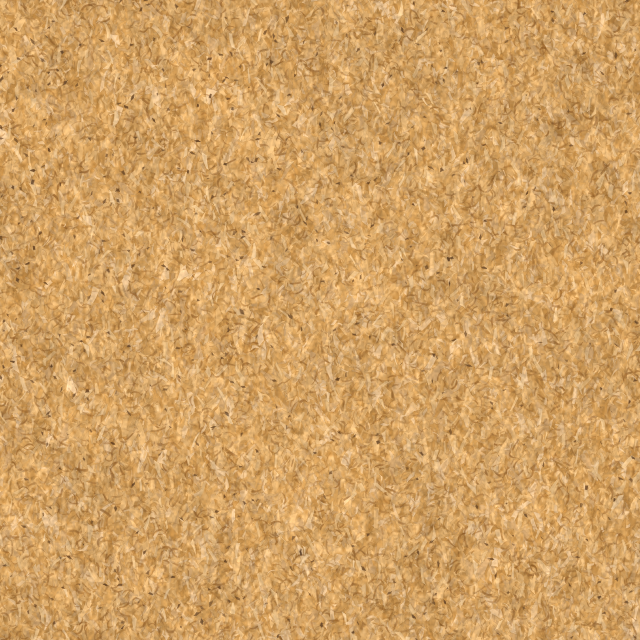
A three.js fragment shader for this texture:

```glsl
varying vec2 vUv;

const vec3 HONEY = vec3(0.83, 0.65, 0.41);
const vec3 OCHRE = vec3(0.78, 0.58, 0.32);
const vec3 STRAW = vec3(0.90, 0.72, 0.48);
const vec3 DUST = vec3(0.77, 0.61, 0.42);
const vec3 CREAM = vec3(0.90, 0.76, 0.59);
const vec3 AMBER = vec3(0.69, 0.49, 0.24);
const vec3 PALE = vec3(0.94, 0.82, 0.64);
const vec3 BARK = vec3(0.52, 0.31, 0.11);
const vec3 SPECK = vec3(0.28, 0.17, 0.09);

const float EDGE = 0.0012;          // softness of chip outlines
const float SHADOW_WIDTH = 0.0020;  // dark rim around chips
const float SHADOW = 0.06;
const float FIBRE = 0.13;
const float GRAIN = 0.13;
const float CLUSTER = 0.09;
const float MOTTLE = 0.06;
const float GAIN = 1.075;
const vec2 FIBRE_FREQ = vec2(260.0, 45.0);
const float GRAIN_FREQ = 300.0;
const vec2 CLUSTER_FREQ = vec2(48.0, 30.0);
const float MOTTLE_FREQ = 9.0;

float hash(vec2 p) {
  return fract(sin(dot(p, vec2(12.9898, 78.233))) * 43758.5453);
}

float noise(vec2 p) {
  vec2 i = floor(p);
  vec2 f = fract(p);
  f = f * f * (3.0 - 2.0 * f);
  float low = mix(hash(i), hash(i + vec2(1.0, 0.0)), f.x);
  float high = mix(hash(i + vec2(0.0, 1.0)), hash(i + vec2(1.0, 1.0)), f.x);
  return mix(low, high, f.y);
}

vec3 woodColour(float pick) {
  if (pick < 0.24) return HONEY;
  if (pick < 0.44) return OCHRE;
  if (pick < 0.61) return STRAW;
  if (pick < 0.76) return DUST;
  if (pick < 0.90) return CREAM;
  return AMBER;
}

// Signed distance to a bent, tapered chip with slanted ends
float chipDistance(vec2 p, vec2 halfSize, float bend, float taper, float slant) {
  float along = p.y / halfSize.y;
  p.x += bend * halfSize.y * (along * along - 0.3);
  float width = halfSize.x * (1.0 - taper * clamp(along, -1.0, 1.0));
  return max(abs(p.x) - width, abs(p.y + slant * p.x) - halfSize.y);
}

// One chip per grid cell; size is the half width and half length in cells,
// spread is the deviation from vertical, tint.a the pull towards tint.rgb
void addChips(inout vec3 col, vec2 uv, float grid, vec2 size, float chance,
              float spread, float bendiness, vec4 tint, float opacity) {
  vec2 home = floor(uv * grid);
  for (int y = -1; y <= 1; y++) {
    for (int x = -1; x <= 1; x++) {
      vec2 cell = home + vec2(float(x), float(y));
      vec2 id = cell + grid * 1.37;
      if (hash(id) > chance) continue;

      vec2 jitter = vec2(hash(id + 0.31), hash(id + 0.73));
      vec2 p = uv - (cell + jitter) / grid;
      float angle = (hash(id + 1.19) + hash(id + 2.41) - 1.0) * spread;
      float c = cos(angle);
      float s = sin(angle);
      p = vec2(c * p.x + s * p.y, c * p.y - s * p.x);

      vec2 halfSize = size / grid;
      halfSize *= vec2(mix(0.4, 1.0, hash(id + 3.57)), mix(0.4, 1.0, hash(id + 4.83)));
      float bend = (hash(id + 5.29) - 0.5) * bendiness;
      float taper = (hash(id + 6.61) - 0.5) * 1.3;
      float slant = (hash(id + 7.17) - 0.5) * 2.4;
      float d = chipDistance(p, halfSize, bend, taper, slant);
      if (d > SHADOW_WIDTH) continue;

      float fibre = noise(p * FIBRE_FREQ + jitter * 90.0) - 0.5;
      d += fibre * 0.0022;
      float cover = opacity * mix(0.65, 1.0, hash(id + 9.43));
      vec3 wood = mix(woodColour(hash(id + 8.39)), tint.rgb, tint.a);
      wood *= 1.0 + FIBRE * fibre;
      col *= 1.0 - SHADOW * cover * (1.0 - smoothstep(0.0, SHADOW_WIDTH, d));
      col = mix(col, wood, cover * (1.0 - smoothstep(-EDGE, EDGE, d)));
    }
  }
}

void main() {
  vec2 uv = vUv;
  float cluster = noise(uv * CLUSTER_FREQ) - 0.5;

  // Crumbled bed beneath the chips
  vec3 col = mix(AMBER, STRAW, noise(uv * vec2(190.0, 120.0)));

  // Packed chips
  addChips(col, uv, 60.0, vec2(0.32, 0.90), 0.90, 1.1, 0.4, vec4(HONEY, 0.10), 0.90);
  addChips(col, uv, 105.0, vec2(0.30, 0.90), 0.65, 1.5, 0.5, vec4(OCHRE, 0.10), 0.75);
  addChips(col, uv, 72.0, vec2(0.09, 0.85), 0.50, 3.1, 1.0, vec4(BARK, 0.75), 0.50 - 0.5 * cluster);

  // Upper flakes and short crumbs
  addChips(col, uv, 46.0, vec2(0.24, 0.80), 0.36, 0.9, 0.3, vec4(STRAW, 0.10), 0.90);
  addChips(col, uv, 125.0, vec2(0.28, 0.80), 0.42, 2.0, 0.6, vec4(HONEY, 0.0), 0.75);

  // Dark strands, pale slivers and stray specks
  addChips(col, uv, 93.0, vec2(0.11, 0.80), 0.34, 3.1, 1.1, vec4(BARK, 0.80), 0.52 - 0.6 * cluster);
  addChips(col, uv, 54.0, vec2(0.16, 0.70), 0.28, 1.0, 0.3, vec4(PALE, 0.60), 0.75);
  addChips(col, uv, 85.0, vec2(0.16, 0.24), 0.08, 3.1, 0.0, vec4(SPECK, 0.85), 0.85);

  // Fine grain, clustered shade and broad uneven tone
  float grain = noise(uv * GRAIN_FREQ) + noise(uv * GRAIN_FREQ * 0.55 + 31.7) - 1.0;
  float mottle = noise(uv * MOTTLE_FREQ) - 0.5;
  col *= GAIN + GRAIN * grain + CLUSTER * cluster + MOTTLE * mottle;

  gl_FragColor = vec4(clamp(col, 0.0, 1.0), 1.0);
}
```
